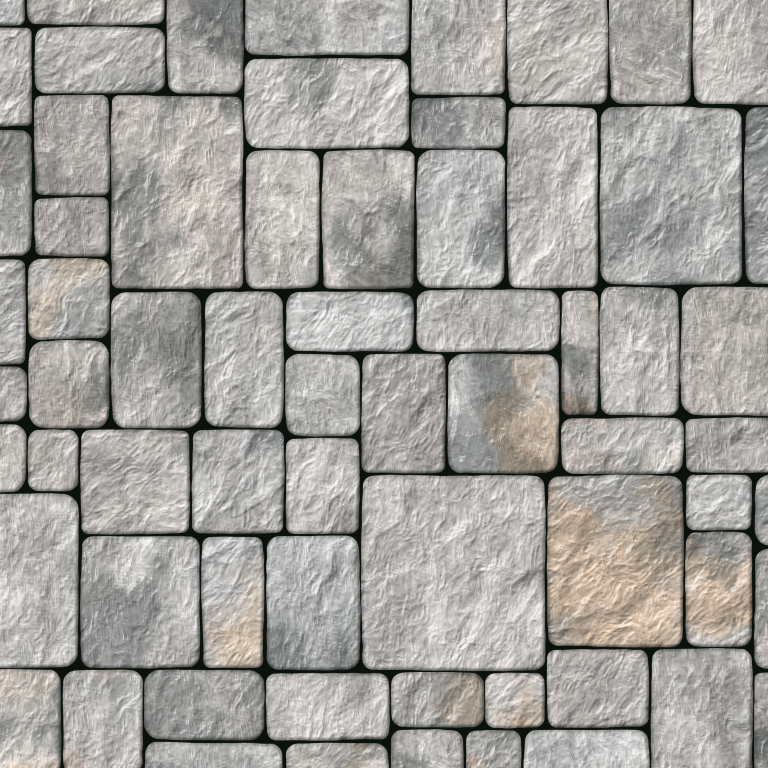
This texture is drawn by a Shadertoy shader. Its source:

```glsl
const float GRID = 6.0;            // blocks across the canvas
const float JITTER = 0.39;         // shift of the joints, in blocks
const float SPLIT_LENGTH = 1.2;    // longer blocks may be cut in two
const float SPLIT_CHANCE = 0.6;
const float JOINT = 0.0012;        // half width of the gaps
const float BOW = 0.0013;          // extra gap toward the corners
const float WOBBLE = 0.0026;       // unevenness of the outlines
const float RELIEF_STEP = 0.0026;
const float RELIEF_GAIN = 2.2;
const float LEDGE_HEIGHT = 0.10;
const vec2 LIGHT_DIR = vec2(-0.6, 0.8);
const vec3 JOINT_COLOR = vec3(0.04, 0.07, 0.045);
const vec3 STONE_COLOR = vec3(0.722, 0.716, 0.708);
const vec3 STAIN_COLOR = vec3(0.37, 0.39, 0.385);
const vec3 WARM_TINT = vec3(1.02, 0.997, 0.975);
const vec3 COOL_TINT = vec3(0.985, 1.0, 1.012);
const vec3 RUST_TINT = vec3(1.07, 0.98, 0.89);

float hash(vec2 p) {
    vec3 q = fract(p.xyx * 0.1031);
    q += dot(q, q.yzx + 33.33);
    return fract((q.x + q.y) * q.z);
}

float noise(vec2 p) {
    vec2 i = floor(p), f = fract(p);
    f = f * f * (3.0 - 2.0 * f);
    return mix(mix(hash(i), hash(i + vec2(1, 0)), f.x),
               mix(hash(i + vec2(0, 1)), hash(i + 1.0), f.x), f.y);
}

float fbm(vec2 p) {
    float sum = 0.0, amp = 0.53;
    for (int i = 0; i < 4; i++) {
        sum += amp * noise(p);
        p = mat2(1.6, 1.2, -1.2, 1.6) * p + 7.3;
        amp *= 0.5;
    }
    return sum;
}

// Cleft surface: broken ledges plus crumbly ridges
float relief(vec2 p) {
    float level = 7.0 * fbm(p * vec2(11.0, 6.0) + 23.0);
    float ledge = smoothstep(0.75, 1.0, fract(level)) - fract(level);
    float sum = LEDGE_HEIGHT * ledge * smoothstep(0.3, 0.7, noise(p * 25.0));
    p += 0.012 * vec2(noise(p * 38.0), noise(p * 38.0 + 31.0));
    p *= vec2(21.0, 13.0);
    float amp = 0.36;
    for (int i = 0; i < 5; i++) {
        sum += amp * (1.0 - abs(2.0 * noise(p) - 1.0));
        p = mat2(1.85, 0.8, -0.8, 1.85) * p + vec2(17.3, 9.1);
        amp *= 0.64;
    }
    return sum;
}

float jointShift(vec2 v) {
    return (2.0 * hash(v + 53.0) - 1.0) * JITTER;
}

// Joints run level through even vertices and upright through odd ones,
// so every cell is a rectangle: xy = low corner, zw = high corner
vec4 blockRect(vec2 c) {
    float a = jointShift(c), b = jointShift(c + vec2(1, 0));
    float d = jointShift(c + vec2(0, 1)), e = jointShift(c + 1.0);
    bool even = mod(c.x + c.y, 2.0) < 0.5;
    return vec4(c, c + 1.0) + (even ? vec4(d, a, b, e) : vec4(a, b, e, d));
}

// Rectangle of the stone holding p; some long blocks are cut across
vec4 findStone(vec2 p, out vec2 id) {
    vec4 rect = vec4(floor(p), floor(p) + 1.0);
    id = floor(p);
    for (int k = 0; k < 9; k++) {
        vec2 c = floor(p) + vec2(k % 3, k / 3) - 1.0;
        vec4 r = blockRect(c);
        if (all(greaterThanEqual(p, r.xy)) && all(lessThan(p, r.zw))) { rect = r; id = c; }
    }
    vec2 size = rect.zw - rect.xy;
    int axis = size.x > size.y ? 0 : 1;
    if (size[axis] > SPLIT_LENGTH && hash(id + 91.0) < SPLIT_CHANCE) {
        float cut = rect[axis] + size[axis] * mix(0.3, 0.7, hash(id + 137.0));
        if (p[axis] < cut) rect[axis + 2] = cut;
        else { rect[axis] = cut; id += 211.0; }
    }
    return rect;
}

// Rounded box whose sides bow inward near the corners
float stoneDistance(vec2 p, vec2 halfSize, float seed) {
    p += WOBBLE * (vec2(noise(p * 14.0 + seed), noise(p * 14.0 + seed + 40.0)) - 0.5);
    p += 0.0012 * (vec2(noise(p * 75.0 + seed), noise(p * 75.0 + seed + 9.0)) - 0.5);
    vec2 t = p / halfSize;
    vec2 side = halfSize - JOINT - BOW * t.yx * t.yx;
    float radius = min(mix(0.007, 0.019, fract(seed * 1.7)), 0.4 * min(side.x, side.y));
    vec2 q = abs(p) - side + radius;
    return length(max(q, 0.0)) + min(max(q.x, q.y), 0.0) - radius;
}

vec3 stoneColor(vec2 p, vec2 id, float seed) {
    float angle = mix(-1.1, 0.5, hash(id + 19.0));
    mat2 turn = mat2(cos(angle), -sin(angle), sin(angle), cos(angle));
    vec2 q = turn * p + seed;
    float slope = relief(q) - relief(q + turn * LIGHT_DIR * RELIEF_STEP);
    float patches = fbm(q * vec2(14.0, 9.0) + 5.0);
    float streaks = fbm(q * vec2(50.0, 26.0));
    float grain = noise(p * 240.0) + 0.6 * noise(p * 125.0 + 7.0) - 0.8;

    // Tone: whole stone, cloudy patches, lit relief and fine grain
    float tone = 1.0 + 0.10 * (hash(id + 67.0) - 0.5) + 0.32 * (patches - 0.5);
    tone += 0.34 * (streaks - 0.5) + 0.13 * grain;
    tone += RELIEF_GAIN * clamp(slope, -0.14, 0.14);
    vec3 color = STONE_COLOR * mix(COOL_TINT, WARM_TINT, hash(id + 29.0));

    // Mottled mineral stains and rare rusty blushes
    float stain = smoothstep(0.5, 0.7, fbm(q * vec2(11.0, 7.0) + 83.0) + 0.45 * (streaks - 0.5));
    color = mix(color, STAIN_COLOR, stain * mix(0.1, 0.8, hash(id + 43.0)));
    float rust = smoothstep(0.45, 0.7, fbm(p * 11.0 + seed + 60.0));
    color *= mix(vec3(1), RUST_TINT, rust * smoothstep(0.6, 0.95, hash(id + 71.0)));

    // Pale glints on the crests
    float glint = smoothstep(0.03, 0.10, slope) * smoothstep(0.42, 0.62, streaks);
    return mix(color * tone, vec3(0.93), 0.5 * glint);
}

void mainImage(out vec4 fragColor, in vec2 fragCoord) {
    float pixel = 1.0 / iResolution.y;
    vec2 p = fragCoord * pixel, id;
    vec4 rect = findStone(p * GRID, id) / GRID;
    float seed = 20.0 * hash(id + 7.0);
    vec2 center = 0.5 * (rect.xy + rect.zw);
    float d = stoneDistance(p - center, 0.5 * (rect.zw - rect.xy), seed);

    // Rounded rim, darker on the side away from the light
    vec3 color = stoneColor(p, id, seed);
    float lit = 0.5 + 0.5 * dot(normalize(p - center + 1e-5), LIGHT_DIR);
    color *= mix(mix(0.5, 0.85, lit), 1.0, smoothstep(0.0, 0.006, -d));
    float cover = smoothstep(0.7 * pixel, -0.7 * pixel, d);
    fragColor = vec4(clamp(mix(JOINT_COLOR, color, cover), 0.0, 1.0), 1.0);
}
```
